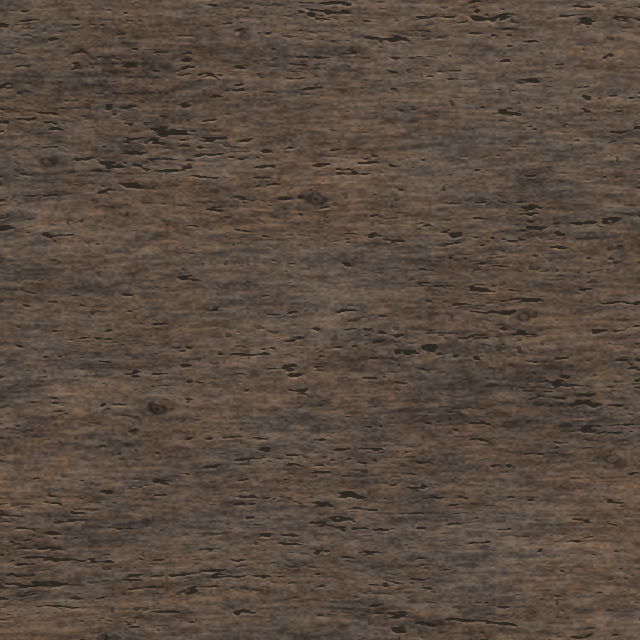
A Shadertoy shader for this texture:

```glsl
// Weathered dark brown wood with horizontal grain, short cracks, pits and small knots
#define SHADOW_BROWN vec3(0.21, 0.18, 0.16)
#define LIGHT_BROWN vec3(0.47, 0.395, 0.33)
#define CRACK_COLOR vec3(0.155, 0.138, 0.118)
#define COOL_TINT vec3(0.97, 1.0, 1.04)
#define WARM_TINT vec3(1.03, 0.995, 0.96)
#define BASE_TONE 0.59
#define BROAD_CONTRAST 0.85
#define FINE_CONTRAST 1.0
#define CRACK_AMOUNT 0.16
#define RIM_LIGHT 0.28
#define KNOT_COUNT 7
#define KNOT_SIZE 0.014

float hash(vec2 p) {
    vec3 q = fract(vec3(p.xyx) * 0.1031);
    q += dot(q, q.yzx + 33.33);
    return fract((q.x + q.y) * q.z);
}

float noise(vec2 p) {
    vec2 cell = floor(p), f = fract(p);
    f = f * f * (3.0 - 2.0 * f);
    float low = mix(hash(cell), hash(cell + vec2(1, 0)), f.x);
    float high = mix(hash(cell + vec2(0, 1)), hash(cell + vec2(1, 1)), f.x);
    return mix(low, high, f.y);
}

// Noise centred on zero, with its own frequency along and across the grain
float streak(vec2 p, float along, float across, float seed) {
    return noise(p * vec2(along, across) + seed * 17.3) - 0.5;
}

// Long slits gather in patches; thin nicks and small pits lie between them
float cracks(vec2 p) {
    p.y += 0.004 * streak(p, 45.0, 60.0, 11.0);
    float patches = 0.55 * noise(p * vec2(4.0, 11.0) + 41.0)
                  + 0.45 * noise(p * vec2(11.0, 28.0) + 83.0);
    float gather = smoothstep(0.3, 0.75, patches);
    float ragged = 0.26 * streak(p, 120.0, 300.0, 12.0);
    float slitField = 0.72 * noise(p * vec2(24.0, 190.0) + 7.0)
                    + 0.28 * noise(p * vec2(70.0, 290.0) + 19.0) + ragged;
    float limit = 0.88 - CRACK_AMOUNT * gather;
    float slit = smoothstep(limit - 0.04, limit + 0.07, slitField);
    float nickField = noise(p * vec2(42.0, 240.0) + 31.0) + ragged;
    float nick = smoothstep(0.88, 1.02, nickField + 0.12 * (gather - 0.5));
    float pit = smoothstep(0.88, 0.97, noise(p * vec2(85.0, 160.0) + 61.0))
              * smoothstep(0.45, 0.65, noise(p * vec2(14.0, 24.0) + 5.0));
    return max(slit, max(0.6 * nick, 0.65 * pit));
}

void mainImage(out vec4 fragColor, in vec2 fragCoord) {
    vec2 uv = fragCoord / iResolution.y;

    // Knots darken the wood and push the grain apart around them
    vec2 p = uv;
    float knot = 0.0, knotRings = 0.0;
    for (int i = 0; i < KNOT_COUNT; i++) {
        float id = float(i);
        vec2 center = vec2(hash(vec2(id, 3.7)), (id + hash(vec2(id, 9.1))) / float(KNOT_COUNT));
        vec2 offset = uv - center;
        float radius = KNOT_SIZE * (0.65 + 0.6 * hash(vec2(id, 5.3)));
        float d = length(offset * vec2(0.8, 1.25)) / radius;
        d += 0.7 * streak(uv, 70.0, 90.0, id);
        float core = exp(-d * d);
        p.y -= offset.y * 0.6 * exp(-0.25 * d * d);
        knot = max(knot, core);
        knotRings += core * sin(d * 8.0);
    }

    // Gentle waviness of the fibres
    p.y += 0.016 * streak(p, 4.0, 7.0, 1.0) + 0.004 * streak(p, 17.0, 30.0, 2.0);

    // Broad stains and mid bands
    float broad = 0.22 * streak(p, 3.0, 8.0, 3.0)
                + 0.20 * streak(p, 7.0, 32.0, 4.0)
                + 0.24 * streak(p, 14.0, 85.0, 5.0);
    float stain = smoothstep(0.55, 0.85, 0.5 * noise(p * vec2(6.0, 22.0) + 29.0)
                                       + 0.5 * noise(p * vec2(34.0, 85.0) + 53.0));

    // Fine fibres and surface grit
    float fine = 0.36 * streak(p, 22.0, 210.0, 6.0)
               + 0.36 * streak(p, 65.0, 270.0, 7.0)
               + 0.40 * streak(p, 190.0, 330.0, 8.0);
    float tone = BASE_TONE + BROAD_CONTRAST * broad + FINE_CONTRAST * fine - 0.2 * stain;
    tone -= 0.5 * knot - 0.25 * knotRings;

    // Cracks with a lit lower lip
    float crack = cracks(p);
    float lip = max(cracks(p + vec2(0.001, 0.0032)) - crack, 0.0);
    tone += RIM_LIGHT * lip;

    // Colour drifts between grey and reddish brown
    vec3 color = mix(SHADOW_BROWN, LIGHT_BROWN, clamp(tone, -0.2, 1.2));
    float warmth = 0.5 * noise(p * vec2(4.0, 12.0) + 71.0)
                 + 0.5 * noise(p * vec2(30.0, 75.0) + 97.0);
    color *= mix(COOL_TINT, WARM_TINT, smoothstep(0.2, 0.8, warmth));
    color = mix(color, CRACK_COLOR, 0.88 * crack);
    fragColor = vec4(color, 1.0);
}
```
